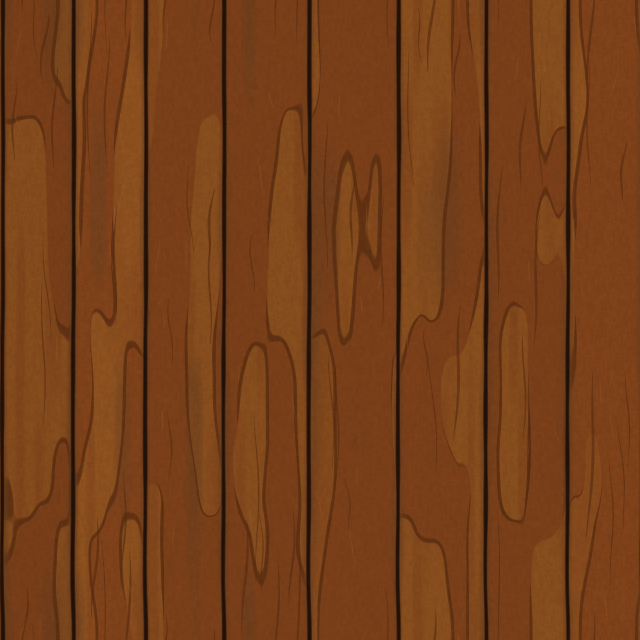
Write a WebGL 1 fragment shader that draws this texture.

```glsl
precision highp float;

uniform vec2 u_resolution;

const float PLANKS = 8.0;
const float TAU = 6.28319;
const vec3 RUST = vec3(0.480, 0.248, 0.098);
const vec3 OCHRE = vec3(0.530, 0.302, 0.115);
const vec3 DULL = vec3(0.400, 0.235, 0.115);
const vec3 GRAIN = vec3(0.330, 0.165, 0.060);
const vec3 SCRATCH = vec3(0.590, 0.350, 0.165);
const vec3 SEAM = vec3(0.130, 0.065, 0.030);

float hash(vec2 p) {
  vec3 q = fract(vec3(p.xyx) * 0.1031);
  q += dot(q, q.yzx + 33.33);
  return fract((q.x + q.y) * q.z);
}

// Value noise on a grid of the given frequency, periodic in y
float noise(vec2 uv, vec2 freq, float seed) {
  vec2 p = uv * freq;
  vec2 i = floor(p);
  vec2 f = p - i;
  f = f * f * f * (f * (f * 6.0 - 15.0) + 10.0);
  vec2 lo = vec2(i.x + seed * 37.0, mod(i.y, freq.y));
  vec2 hi = vec2(lo.x + 1.0, mod(i.y + 1.0, freq.y));
  return mix(mix(hash(lo), hash(vec2(hi.x, lo.y)), f.x),
             mix(hash(vec2(lo.x, hi.y)), hash(hi), f.x), f.y);
}

// Left edge of a plank; widths swell and shrink across the canvas
float plankEdge(float i) {
  float a = TAU * i / PLANKS;
  return i / PLANKS - 0.016 * sin(a) - 0.0105 * (1.0 - cos(a));
}

// Tall, wandering field whose zero contour outlines the figure of the wood
float figure(vec2 p, float seed) {
  p.x += 0.030 * (noise(vec2(0.5, p.y), vec2(1.0, 5.0), seed + 11.0) - 0.5);
  float broad = noise(p, vec2(21.0, 3.0), seed + 20.0);
  float detail = noise(p, vec2(34.0, 8.0), seed + 31.0);
  float bias = 0.14 * (hash(vec2(seed, 5.0)) - 0.5);
  return 0.78 * broad + 0.22 * detail - 0.5 + bias;
}

float cover(float dist, float px) {
  return 1.0 - smoothstep(-0.7 * px, 0.7 * px, dist);
}

// Tapered vertical stroke, bent along its length and wrapped in y
float stroke(vec2 p, vec2 center, float halfLength, float halfWidth, vec2 bend, float px) {
  float dy = fract(p.y - center.y + 0.5) - 0.5;
  float t = dy / halfLength;
  float path = center.x + bend.x * t + bend.y * sin(3.0 * t + center.y * TAU);
  float taper = 1.0 - t * t;
  return cover(abs(p.x - path) - halfWidth * taper, px) * smoothstep(0.0, 0.25, taper);
}

void main() {
  vec2 uv = gl_FragCoord.xy / u_resolution;
  float px = 1.0 / min(u_resolution.x, u_resolution.y);
  float wobble = 0.004 * (noise(vec2(0.5, uv.y), vec2(1.0, 9.0), 3.0) - 0.5);
  vec2 p = vec2(fract(uv.x - 0.004 + wobble), uv.y);

  // Find the plank under this point
  float id = 0.0;
  for (int i = 1; i < 8; i++) id += step(plankEdge(float(i)), p.x);
  float left = plankEdge(id);
  float width = plankEdge(id + 1.0) - left;
  float seamDist = min(p.x - left, left + width - p.x);
  vec2 local = vec2(p.x - left, p.y);

  // Two-tone figure with its distance from the contour
  float e = 0.001;
  float f = figure(local, id);
  vec2 slope = vec2(figure(local + vec2(e, 0.0), id) - f,
                    figure(local + vec2(0.0, e), id) - f) / e;
  float contour = f / max(length(slope), 4.0);
  vec3 color = mix(RUST, OCHRE, smoothstep(-0.0015, 0.0015, contour));

  // Soft brushed streaks and plank tone
  float streak = noise(local, vec2(70.0, 4.0), id + 50.0);
  float patches = noise(local, vec2(26.0, 3.0), id + 63.0);
  color = mix(color, RUST, 0.5 * smoothstep(0.45, 0.9, streak));
  color = mix(color, DULL, 0.5 * smoothstep(0.66, 0.95, patches));
  color *= 0.96 + 0.07 * hash(vec2(id, 71.0));

  // Contour lines that swell and fade
  float swell = smoothstep(0.22, 0.72, noise(local, vec2(12.0, 7.0), id + 80.0));
  float line = cover(abs(contour + 0.001) - 0.0027 * swell, px);
  color = mix(color, GRAIN, 0.72 * line * smoothstep(0.0, 0.3, swell));

  // Loose grain strokes and pale scratches
  for (int i = 0; i < 7; i++) {
    vec2 key = vec2(float(i) * 7.0 + 3.0, id * 13.0 + 5.0);
    vec2 r = vec2(hash(key), hash(key + 101.0));
    vec2 s = vec2(hash(key + 211.0), hash(key + 307.0));
    vec2 center = vec2(width * (0.12 + 0.76 * r.x), r.y);
    float grain = stroke(local, center, 0.04 + 0.10 * s.x, 0.0009 + 0.0015 * s.y * s.y,
                         vec2(0.012 * (s.y - 0.5), 0.003), px);
    color = mix(color, GRAIN, 0.6 * grain);
    float scratch = stroke(local, vec2(width * (0.1 + 0.8 * s.x), s.y), 0.01 + 0.02 * r.x,
                           0.0007, vec2(0.010 * (r.y - 0.5), 0.0), px);
    color = mix(color, SCRATCH, 0.4 * scratch);
  }

  // Worn plank margins, then the dark seams
  float wear = noise(uv, vec2(24.0, 6.0), 95.0);
  color = mix(color, DULL, 0.65 * (1.0 - smoothstep(0.003, 0.006 + 0.010 * wear, seamDist)));
  float gap = 0.0017 + 0.0010 * noise(uv, vec2(8.0, 14.0), 99.0);
  color = mix(color, GRAIN * 0.8, cover(seamDist - gap - 0.0012, px));
  color = mix(color, SEAM, cover(seamDist - gap, px));

  // Fine woven tooth
  float tooth = noise(uv, vec2(240.0, 300.0), 7.0) + noise(uv, vec2(320.0, 110.0), 9.0) - 1.0;
  gl_FragColor = vec4(color * (1.0 + 0.05 * tooth), 1.0);
}
```
